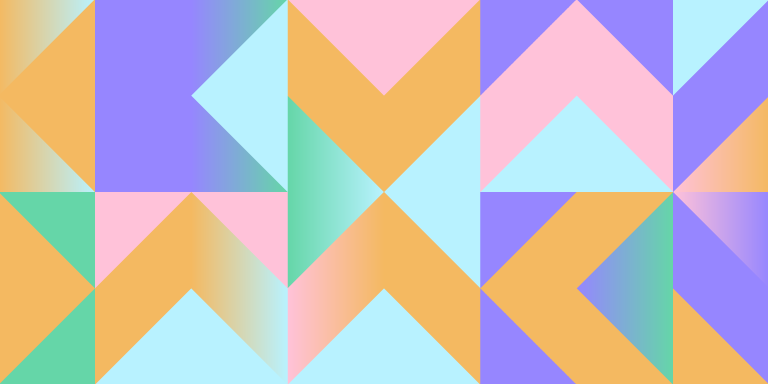
Reproduce this background procedurally as a Shadertoy shader.

```glsl
// Geometric mosaic of square chevron tiles in flat pastels and soft horizontal fades.

const vec3 ORANGE = vec3(0.957, 0.725, 0.380);
const vec3 PURPLE = vec3(0.588, 0.525, 1.000);
const vec3 GREEN  = vec3(0.396, 0.839, 0.659);
const vec3 PINK   = vec3(1.000, 0.761, 0.851);
const vec3 CYAN   = vec3(0.722, 0.949, 1.000);

// Chevron pointing along dir: two outer corners, a band, and an inner triangle.
vec3 chevron(vec2 q, vec2 dir, vec3 corner, vec3 band, vec3 inner) {
    float along = dot(q, dir);
    float across = abs(dot(q, vec2(-dir.y, dir.x)));
    if (across + along > 1.0) return corner;
    return along < -across ? inner : band;
}

// Mosaic colour at p; tiles are two units wide, with the origin at the centre.
vec3 mosaic(vec2 p) {
    const vec2 UP = vec2(0, 1), DOWN = vec2(0, -1), LEFT = vec2(-1, 0), RIGHT = vec2(1, 0);
    int column = int(floor((p.x + 5.0) / 2.0));
    vec2 q = vec2(mod(p.x + 1.0, 2.0), mod(p.y, 2.0)) - 1.0;

    // Fades across the left and right halves of a tile
    float fadeL = clamp(q.x + 1.0, 0.0, 1.0);
    float fadeR = clamp(q.x, 0.0, 1.0);

    // Upper row
    if (p.y > 0.0) {
        if (column == 0) return chevron(q, LEFT, ORANGE, mix(ORANGE, CYAN, fadeR), ORANGE);
        if (column == 1) return chevron(q, LEFT, PURPLE, mix(PURPLE, GREEN, fadeR), CYAN);
        if (column == 2) return chevron(q, DOWN, mix(GREEN, CYAN, fadeL), ORANGE, PINK);
        if (column == 3) return chevron(q, UP, PURPLE, PINK, CYAN);
        return chevron(q, UP, CYAN, PURPLE, mix(PINK, ORANGE, fadeL));
    }

    // Lower row
    if (column == 0) return chevron(q, RIGHT, GREEN, ORANGE, ORANGE);
    if (column == 1) return chevron(q, UP, PINK, mix(ORANGE, CYAN, fadeR), CYAN);
    if (column == 2) return chevron(q, UP, mix(GREEN, CYAN, fadeL), mix(PINK, ORANGE, fadeL), CYAN);
    if (column == 3) return chevron(q, LEFT, PURPLE, ORANGE, mix(PURPLE, GREEN, fadeR));
    return chevron(q, DOWN, ORANGE, PURPLE, mix(PINK, PURPLE, fadeL));
}

void mainImage(out vec4 fragColor, in vec2 fragCoord) {
    // Average a 4x4 grid of samples to smooth every edge
    const int GRID = 4;
    vec3 sum = vec3(0);
    for (int i = 0; i < GRID * GRID; i++) {
        vec2 offset = (vec2(i % GRID, i / GRID) + 0.5) / float(GRID) - 0.5;
        vec2 p = (fragCoord + offset - 0.5 * iResolution.xy) / iResolution.y * 3.985;
        sum += mosaic(p);
    }
    fragColor = vec4(sum / float(GRID * GRID), 1.0);
}
```
